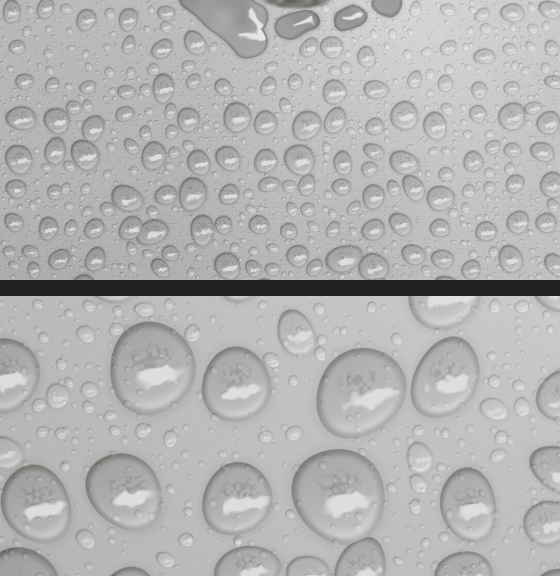
Top, the full canvas; bottom, a detail of the centre.
A WebGL 1 fragment shader for this texture:

```glsl
precision highp float;
// Water drops of many sizes beaded on a pale grey surface, with a puddle at the top edge.
uniform vec2 u_resolution;

struct Drop { vec2 center; vec2 local; float dist; float radius; float seed; };

vec2 hash2(vec2 p) {
  vec3 q = fract(p.xyx * vec3(.1031, .1030, .0973));
  q += dot(q, q.yzx + 33.33);
  return fract((q.xx + q.yz) * q.zy);
}

float noise(vec2 p) {
  vec2 i = floor(p), f = fract(p);
  f *= f * (3. - 2. * f);
  return mix(mix(hash2(i).x, hash2(i + vec2(1, 0)).x, f.x),
             mix(hash2(i + vec2(0, 1)).x, hash2(i + 1.).x, f.x), f.y);
}

float inside(float dist, float blur) { return 1. - smoothstep(-blur, blur, dist); }

float capsule(vec2 p, vec2 a, vec2 b, float ra, float rb) {
  vec2 d = b - a;
  float t = clamp(dot(p - a, d) / dot(d, d), 0., 1.);
  return length(p - a - d * t) - mix(ra, rb, t);
}

// Long drip and flat blobs along the top edge
float puddle(vec2 p) {
  p += .022 * (vec2(noise(p * 13.), noise(p * 13. + 40.)) - .5);
  float d = capsule(p, vec2(.69, 1.01), vec2(.89, .855), .045, .062);
  d = min(d, capsule(p, vec2(.78, 1.02), vec2(.9, .94), .06, .06));
  d = min(d, capsule(p, vec2(1.03, .9), vec2(1.1, .925), .045, .038));
  d = min(d, capsule(p, vec2(1.225, .93), vec2(1.27, .945), .036, .04));
  return min(d, capsule(p, vec2(1.37, .99), vec2(1.4, .985), .04, .04));
}

// Nearest drop of a jittered grid; sizes are fractions of a cell
Drop scatter(vec2 p, float cells, float small, float large, float fill) {
  Drop best = Drop(vec2(0), vec2(0), 1., 1., 0.);
  for (int j = -1; j <= 1; j++)
  for (int i = -1; i <= 1; i++) {
    vec2 id = floor(p * cells) + vec2(i, j);
    vec2 place = hash2(id + cells * 3.), kind = hash2(id + cells * 7. + 91.);
    vec2 shape = hash2(id + cells * 5. + 37.);
    vec2 center = (id + .5 + (place - .5) * .46) / cells;
    if (kind.x > fill * (.65 + .7 * noise(center * 5. + cells))) continue;
    float radius = mix(small, large, pow(kind.y, 1.4)) / cells;
    radius *= mix(1.06, .78, smoothstep(.45, .85, center.y));
    vec2 offset = p - center;
    float turn = shape.x * 3.14, stretch = 1. + .2 * shape.y;
    vec2 q = mat2(cos(turn), -sin(turn), sin(turn), cos(turn)) * offset;
    q *= vec2(1. / stretch, stretch);
    float angle = atan(q.y, q.x + 1e-6);
    float wobble = .04 * sin(2. * angle + place.x * 6.) + .03 * sin(3. * angle + place.y * 6.);
    float dist = length(q) * (1. + wobble) - radius;
    if (dist < best.dist) best = Drop(center, offset / radius, dist, radius, shape.x * 50.);
  }
  return best;
}

Drop largeDrops(vec2 p) {
  Drop d = scatter(p, 7.9, .24, .43, .86);
  if (puddle(d.center) < d.radius) d.dist = 1.;
  return d;
}

Drop mediumDrops(vec2 p) {
  Drop d = scatter(p, 14., .2, .4, .85);
  if (min(puddle(d.center), largeDrops(d.center).dist) < d.radius * 1.1) d.dist = 1.;
  return d;
}

Drop smallDrops(vec2 p) {
  Drop d = scatter(p, 33., .16, .38, .5);
  if (min(largeDrops(d.center).dist, mediumDrops(d.center).dist) < d.radius) d.dist = 1.;
  return d;
}

float paintDrop(float tone, Drop d, float px) {
  float depth = -d.dist / d.radius, blur = px / d.radius;
  vec2 u = d.local;
  float big = smoothstep(.012, .035, d.radius);
  // Body, dark rim and light lower crescent
  float body = tone + mix(.025, -.045, big) + dot(u, vec2(.02, -.045));
  float rim = 1. - smoothstep(0., .2 + blur, depth);
  body -= rim * (mix(.09, .12, big) + .06 * dot(u, vec2(-.6, .5)));
  float crescent = smoothstep(.06, .2, depth) * (1. - smoothstep(.2, .45, depth));
  body += .07 * crescent * smoothstep(.1, .9, dot(u, vec2(.3, -.9)));
  // Ragged window glare with faint speckles above it
  vec2 v = u - vec2(.16, -.16);
  v.y -= .18 * v.x;
  float ragged = noise(u * 5. + d.seed) - .5;
  float glare = inside(length(v / vec2(.5, .18)) - 1. + ragged * 1.2, .3 + 2. * blur);
  float speckle = smoothstep(.4, .8, noise(u * 11. + d.seed));
  body -= .07 * big * speckle * inside(length((u - vec2(.05, .2)) / vec2(.5, .3)) - 1., .4);
  body = mix(body, .89, glare * mix(.6, .88, big));
  // Contact shade on the surface
  tone -= .03 * (1. - smoothstep(0., .25 * d.radius, d.dist));
  return mix(tone, body, inside(d.dist, px));
}

float paintPuddle(float tone, vec2 p, float px) {
  float d = puddle(p);
  float body = .57 + .1 * noise(p * 15.) - .12 * smoothstep(-.014, 0., d);
  vec2 w = p + .025 * (vec2(noise(p * 32.), noise(p * 32. + 9.)) - .5);
  float glare = capsule(w, vec2(.9, .96), vec2(.935, .875), .007, .017);
  glare = min(glare, capsule(w, vec2(.935, .875), vec2(.86, .87), .014, .004));
  glare = min(glare, capsule(w, vec2(1.05, .905), vec2(1.11, .93), .003, .009));
  glare = min(glare, capsule(w, vec2(1.23, .94), vec2(1.28, .945), .004, .01));
  body = mix(body, .9, inside(glare, px * 1.5) * inside(d + .008, px));
  tone -= .05 * (1. - smoothstep(0., .015, d));
  return mix(tone, body, inside(d, px));
}

void main() {
  vec2 p = gl_FragCoord.xy / u_resolution.y;
  float px = 1. / u_resolution.y;
  // Softly lit surface, brightest at the upper right
  float tone = .688 + .06 * smoothstep(.2, 1.8, p.x) + .04 * p.y + .02 * (noise(p * 3.) - .5);
  tone += .055 * exp(-5. * dot(p - vec2(1.45, .95), p - vec2(1.45, .95)));
  Drop mist = scatter(p, 68., .15, .34, .4);
  tone = mix(tone, paintDrop(tone, mist, px), .7);
  tone = paintDrop(tone, smallDrops(p), px);
  tone = paintDrop(tone, mediumDrops(p), px);
  tone = paintDrop(tone, largeDrops(p), px);
  tone = paintPuddle(tone, p, px);
  // Dark edge at the top
  tone = mix(tone, .36 + .2 * noise(p * 40.), inside(length((p - vec2(1.06, 1.01)) / vec2(.12, .04)) - 1., .2));
  tone += .008 * (noise(p * 190.) - .5);
  gl_FragColor = vec4(tone * mix(vec3(1, .98, .955), vec3(1), smoothstep(.45, .72, tone)), 1);
}
```
